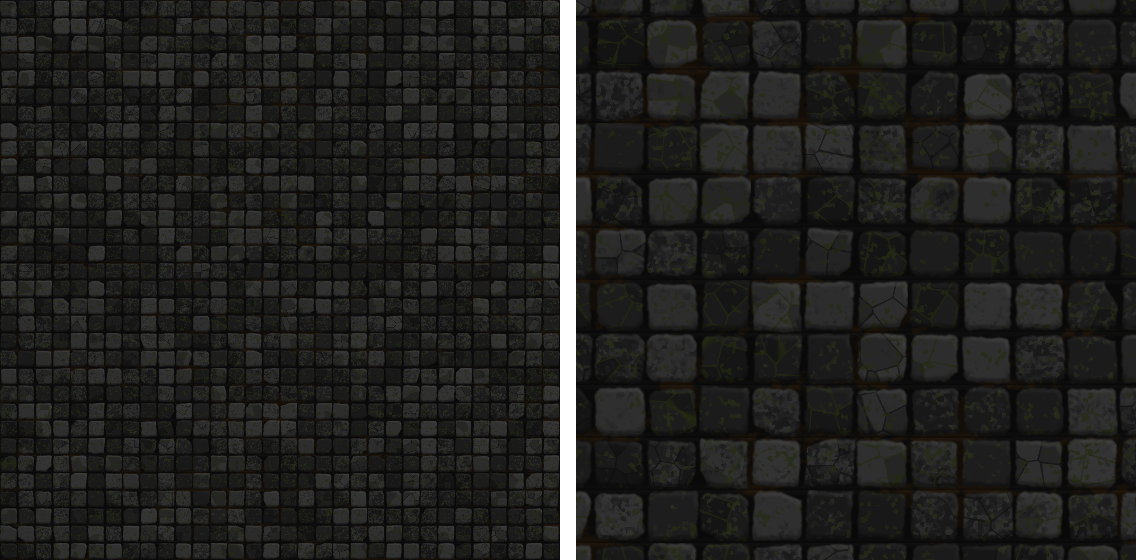
Left, the full canvas; right, a detail of the centre.
A three.js fragment shader for this texture:

```glsl
varying vec2 vUv;

const float TILES = 32.0;
const vec3 JOINT = vec3(0.055);
const vec3 DARK_STONE = vec3(0.105);
const vec3 PALE_STONE = vec3(0.190);
const vec3 RIM_LIGHT = vec3(0.300);
const vec3 MOSS = vec3(0.140, 0.165, 0.060);
const vec3 RUST = vec3(0.150, 0.095, 0.035);

float hash(vec2 p) {
  vec3 q = fract(p.xyx * 0.1031);
  q += dot(q, q.yzx + 33.33);
  return fract((q.x + q.y) * q.z);
}

vec2 hash2(vec2 p) {
  return vec2(hash(p), hash(p + vec2(57.0, 113.0)));
}

// Nearest distance, second distance and random value of the nearest cell
vec3 cellular(vec2 p) {
  vec2 base = floor(p);
  vec3 nearest = vec3(8.0, 8.0, 0.0);
  for (int y = -1; y <= 1; y++) {
    for (int x = -1; x <= 1; x++) {
      vec2 cell = base + vec2(float(x), float(y));
      float d = distance(p, cell + hash2(cell));
      if (d < nearest.x) nearest = vec3(d, nearest.x, hash(cell + 19.0));
      else nearest.y = min(nearest.y, d);
    }
  }
  return nearest;
}

// Layered sines, roughly -1 to 1
float waves(vec2 p) {
  float sum = 0.0;
  float gain = 0.55;
  for (int i = 0; i < 4; i++) {
    sum += gain * sin(p.x + 1.3 * sin(p.y)) * cos(p.y - 0.7 * p.x);
    p = mat2(1.3, 1.1, -1.1, 1.3) * p + 2.7;
    gain *= 0.65;
  }
  return sum;
}

float roundedBox(vec2 p, vec2 halfSize, float radius) {
  vec2 q = abs(p) - halfSize + radius;
  return length(max(q, 0.0)) + min(max(q.x, q.y), 0.0) - radius;
}

// Uneven rounded square with one randomly chipped side
float stoneShape(vec2 p, vec2 id) {
  vec2 jitter = hash2(id + 3.0) - 0.5;
  vec2 warp = vec2(waves(p * 7.0 + id * 5.3), waves(p.yx * 7.0 + id * 3.7 + 9.0));
  p += 0.025 * warp + jitter * 0.04 + jitter.yx * p.yx * 0.12;
  vec2 halfSize = 0.435 + 0.04 * hash2(id + 11.0);
  float body = roundedBox(p, halfSize, mix(0.05, 0.20, hash(id + 23.0)));
  float angle = 6.2832 * hash(id + 31.0);
  float chip = dot(p, vec2(cos(angle), sin(angle))) - mix(0.40, 0.75, hash(id + 37.0));
  return max(body, chip);
}

vec3 jointColor(vec2 p) {
  float stain = smoothstep(0.15, 0.55, waves(p * 1.1) + 0.45 * waves(p * 9.0));
  return mix(JOINT, RUST, 0.65 * stain);
}

vec3 stoneColor(vec2 p, vec2 local, vec2 id, float d) {
  float tone = hash(id + 41.0);
  vec3 grain = cellular(p * 13.0);
  vec3 facet = cellular(local * 1.9 + id * 7.0);
  float patchy = waves(p * 6.0);

  // Mottled face
  float mottle = 0.32 * patchy + 0.55 * (grain.z - 0.5);
  float pale = smoothstep(0.35, 0.75, tone + mottle * mix(0.5, 1.0, grain.z));
  vec3 color = mix(DARK_STONE, PALE_STONE, pale);
  color *= mix(0.90, 1.08, hash(id + 47.0));

  // Broken facets and mossy cracks
  float broken = step(0.42, hash(id + 53.0));
  color *= 1.0 - 0.22 * broken * step(0.6, facet.z);
  float crack = broken * (1.0 - smoothstep(0.02, 0.075, facet.y - facet.x));
  color = mix(color, mix(MOSS, JOINT, step(0.65, hash(id + 59.0))), 0.65 * crack);

  // Moss specks
  float speck = step(0.78, grain.z) * smoothstep(-0.15, 0.25, patchy);
  color = mix(color, MOSS, 0.65 * speck);

  // Lit upper rim and shaded lower rim
  float rim = smoothstep(-0.13, -0.05, d);
  float lit = rim * smoothstep(0.20, 0.42, local.y + 0.25 * local.x);
  float shade = rim * smoothstep(0.15, 0.45, -local.y);
  color = mix(color, RIM_LIGHT, lit * mix(0.08, 0.45, tone));
  return color * (1.0 - 0.35 * shade);
}

void main() {
  vec2 p = vUv * TILES;
  vec2 id = floor(p);
  vec2 local = fract(p) - 0.5;
  float d = stoneShape(local, id);

  // Deeper shadow along the joint under each stone
  vec3 joint = jointColor(p) * mix(0.65, 1.0, smoothstep(0.38, 0.47, abs(local.y)));
  joint *= 1.0 - 0.35 * smoothstep(0.42, 0.50, -local.y);
  vec3 color = mix(stoneColor(p, local, id, d), joint, smoothstep(-0.04, 0.025, d));
  gl_FragColor = vec4(color, 1.0);
}
```
